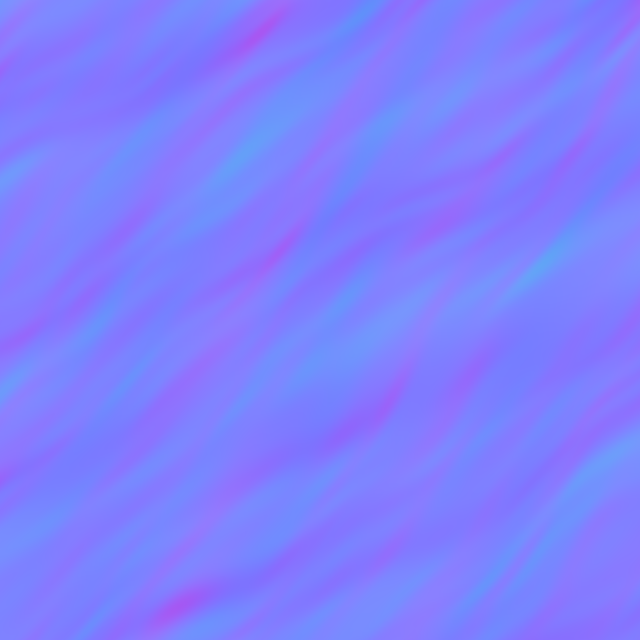
A WebGL 1 fragment shader for this texture map:

```glsl
precision highp float;
// Tangent-space normal map of soft, brushed diagonal streaks built from layered sines.

uniform vec2 u_resolution;

const float TAU = 6.2831853;
const int WAVE_COUNT = 80;

float hash(float seed) {
  return fract(sin(seed * 12.9898 + 4.1414) * 4375.85);
}

// Gentle bending so that the streaks taper and curve.
vec2 bend(vec2 p, float amount) {
  vec2 swirl = vec2(sin(TAU * (1.3 * p.y + 0.6 * p.x) + 0.8),
                    sin(TAU * (1.7 * p.x - 0.7 * p.y) + 2.3));
  vec2 ripple = vec2(sin(TAU * (2.9 * p.y - 1.1 * p.x) + 4.0),
                     sin(TAU * (2.3 * p.x + 1.9 * p.y) + 1.1));
  return p + amount * (swirl + 0.5 * ripple);
}

// Wave vector in cycles per canvas: dense across the grain, sparse along it.
vec2 waveVector(float t, float seed, vec2 grain) {
  vec2 across = vec2(grain.y, -grain.x);
  float acrossFreq = mix(2.4, 30.0, pow(t, 1.4));
  float alongFreq = (hash(seed) - 0.5) * (2.6 + 0.48 * acrossFreq);
  return across * acrossFreq + grain * alongFreq;
}

// Sum of wave slopes with unit deviation; waves drag the finer ones to and fro.
vec2 streakSlope(vec2 p, vec2 grain, float drag) {
  vec2 slope = vec2(0.0);
  float power = 0.0;
  for (int i = 0; i < WAVE_COUNT; i++) {
    float id = float(i);
    float t = (id + 0.5) / float(WAVE_COUNT);
    vec2 k = waveVector(t, id + 3.0, grain);
    float weight = exp(-2.1 * t);
    float phase = TAU * (dot(k, p) + hash(id + 71.0));
    float side = mod(id, 2.0) * 2.0 - 1.0;
    slope += weight * normalize(k) * cos(phase);
    power += 0.5 * weight * weight;
    p += side * drag * weight * k / dot(k, k) * sin(phase);
  }
  return slope * inversesqrt(power);
}

// Lifts the rare steep creases above the calm ground.
vec2 accentuate(vec2 slope, float calm, float boost) {
  return slope * (calm + boost * min(dot(slope, slope), 9.0));
}

vec3 encodeNormal(vec2 slope) {
  return 0.5 + 0.5 * normalize(vec3(slope, 1.0));
}

void main() {
  vec2 uv = gl_FragCoord.xy / u_resolution;
  float grainAngle = 0.77;
  vec2 grain = vec2(cos(grainAngle), sin(grainAngle));

  vec2 p = bend(uv, 0.008);
  vec2 slope = accentuate(streakSlope(p, grain, 0.01), 0.93, 0.045);
  gl_FragColor = vec4(encodeNormal(0.115 * slope + vec2(0.002, -0.002)), 1.0);
}
```
